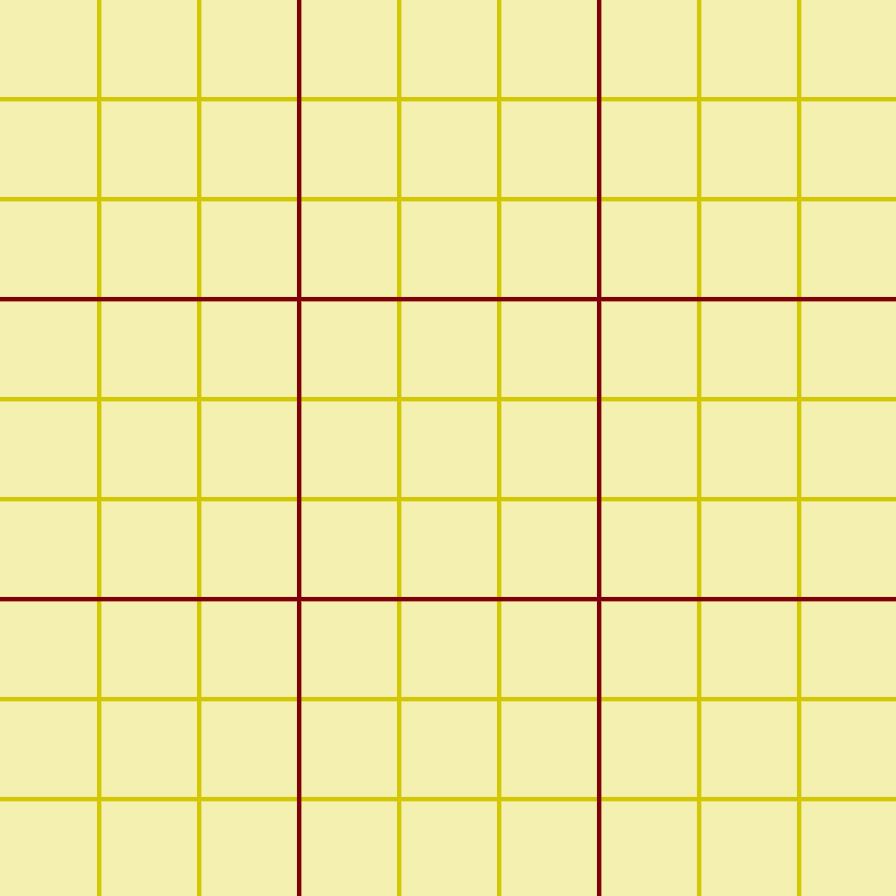
Give the GLSL for this pattern, as a WebGL 2 fragment shader.

```glsl
#version 300 es
precision highp float;
// Pale yellow ruled sheet: eight mustard lines each way make a grid of nine
// by nine cells, and every third line is dark red. Each axis finds its nearest
// line by rounding, then the line is laid down with box-filtered coverage.

uniform vec2 u_resolution;
out vec4 fragColor;

// Lengths are fractions of the canvas, measured from the top left.
const float FIRST_LINE = 0.1107;
const float PITCH = 0.1116;
const float LINE_WIDTH = 0.00496;
const float LAST_INDEX = 7.0;
const float MAJOR_EVERY = 3.0;

const vec3 PAPER = vec3(0.957, 0.946, 0.690);
const vec3 MINOR_INK = vec3(0.820, 0.780, 0.020);
const vec3 MAJOR_INK = vec3(0.500, 0.000, 0.040);

// Index of the nearest line on each axis; no lines lie on the outer border.
vec2 nearestLine(vec2 pos) {
    return clamp(round((pos - FIRST_LINE) / PITCH), 0.0, LAST_INDEX);
}

// Share of the pixel covered by the nearest line on each axis.
vec2 lineCoverage(vec2 pos, vec2 index, vec2 pixel) {
    vec2 dist = abs(pos - FIRST_LINE - index * PITCH);
    return clamp((0.5 * LINE_WIDTH - dist) / pixel + 0.5, 0.0, 1.0);
}

// 1 for every third line, 0 for the others.
vec2 majorMask(vec2 index) {
    vec2 phase = mod(index + 1.0, MAJOR_EVERY);
    return 1.0 - step(0.5, phase);
}

void main() {
    vec2 pixel = 1.0 / u_resolution;
    vec2 pos = gl_FragCoord.xy * pixel;
    pos.y = 1.0 - pos.y;

    vec2 index = nearestLine(pos);
    vec2 coverage = lineCoverage(pos, index, pixel);
    vec2 major = coverage * majorMask(index);
    vec2 minor = coverage - major;

    // Red lines go over the mustard ones at crossings.
    vec3 color = mix(PAPER, MINOR_INK, max(minor.x, minor.y));
    color = mix(color, MAJOR_INK, max(major.x, major.y));
    fragColor = vec4(color, 1.0);
}
```
